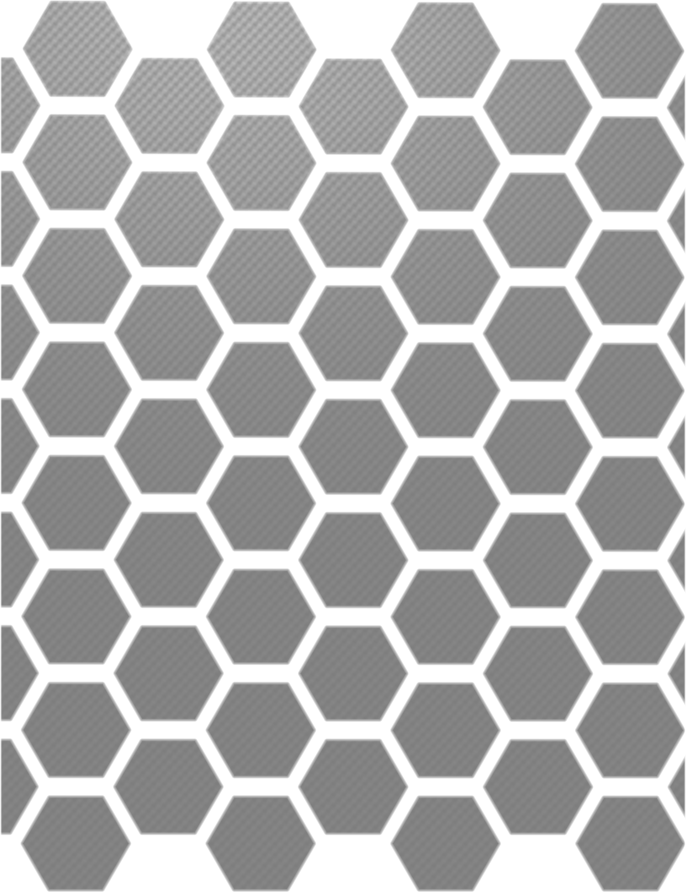
This pattern is drawn by a WebGL 1 fragment shader. Its source:

```glsl
precision highp float;
// Rows of embossed grey hexagon tiles on white, lit softly from the upper left.

uniform vec2 u_resolution;

// Lengths are fractions of the canvas height.
const vec2  PITCH       = vec2(0.1032, 0.1267);  // column and row spacing
const vec2  FIRST_TILE  = vec2(0.0845, 0.0586);  // centre of the lowest left tile
const float APOTHEM     = 0.0534;
const float CORNER      = 0.0030;
const float EDGE_BLUR   = 0.0008;
const float RIM_WIDTH   = 0.0034;
const float SIDE_MARGIN = 0.0013;
const float KEYSTONE    = 0.0055;
const float TILT        = 0.0040;

const vec2  BUMP_PITCH  = vec2(0.0118, 0.0122);  // staggered, two rows per period
const float BUMP_BASE   = 0.016;
const float BUMP_LIT    = 0.055;

const vec2  GLOW_CENTRE = vec2(0.25, 1.03);
const vec2  GLOW_SIZE   = vec2(0.42, 0.34);
const float GLOW_GAIN   = 0.16;
const float TILE_GREY   = 0.508;
const float RIM_GREY    = 0.70;
const float PAPER       = 1.0;
const float TAU         = 6.2831853;

// Signed distance to a hexagon with flat top and bottom.
float hexagon(vec2 p, float apothem) {
  const vec3 k = vec3(-0.8660254, 0.5, 0.5773503);
  p = abs(p);
  p -= 2.0 * min(dot(k.xy, p), 0.0) * k.xy;
  p -= vec2(clamp(p.x, -k.z * apothem, k.z * apothem), apothem);
  return length(p) * sign(p.y);
}

// Distance to the nearest tile; tiles centred off the canvas are left out.
float tileDistance(vec2 p) {
  float nearest = 1.0;
  float column = floor((p.x - FIRST_TILE.x) / PITCH.x);
  for (int i = 0; i < 2; i++) {
    float c = column + float(i);
    float baseY = FIRST_TILE.y + 0.5 * PITCH.y * mod(c, 2.0);
    float row = floor((p.y - baseY) / PITCH.y + 0.5);
    vec2 centre = vec2(FIRST_TILE.x + c * PITCH.x, baseY + row * PITCH.y);
    if (centre.y > 0.0 && centre.y < 1.0) {
      nearest = min(nearest, hexagon(p - centre, APOTHEM - CORNER) - CORNER);
    }
  }
  return nearest;
}

// Height of the staggered dimples.
float bumpHeight(vec2 p) {
  vec2 a = TAU * p / BUMP_PITCH;
  return smoothstep(-0.7, 0.9, cos(a.x) * cos(a.y));
}

// Relief light from the difference of heights along the light direction.
float bumpLight(vec2 p) {
  vec2 toLight = vec2(-0.0008, 0.0017);
  return bumpHeight(p - toLight) - bumpHeight(p + toLight);
}

void main() {
  vec2 p = gl_FragCoord.xy / u_resolution.y;
  float width = u_resolution.x / u_resolution.y;
  float pixel = 1.0 / u_resolution.y;

  // Slight perspective of the whole sheet.
  vec2 q = p;
  q.x -= KEYSTONE * (0.5 - p.x) * p.y;
  q.y += TILT * (p.x - FIRST_TILE.x) * p.y;

  float d = tileDistance(q);
  float soft = EDGE_BLUR + 0.5 * pixel;

  // Tile surface: glow, then relief that fades away from the light.
  vec2 g = (p - GLOW_CENTRE) / GLOW_SIZE;
  float glow = exp(-dot(g, g));
  float grey = TILE_GREY + GLOW_GAIN * glow;
  grey += bumpLight(q) * (BUMP_BASE + BUMP_LIT * glow);

  // Pale bevel along the tile outline.
  float rim = smoothstep(-RIM_WIDTH, -0.2 * RIM_WIDTH, d);
  grey = mix(grey, max(RIM_GREY, grey + 0.08), rim);

  // Tile coverage, with a narrow blank strip at both sides.
  float cover = 1.0 - smoothstep(-soft, soft, d);
  float side = min(p.x, width - p.x);
  cover *= smoothstep(SIDE_MARGIN - soft, SIDE_MARGIN + soft, side);

  gl_FragColor = vec4(vec3(mix(PAPER, grey, cover)), 1.0);
}
```
